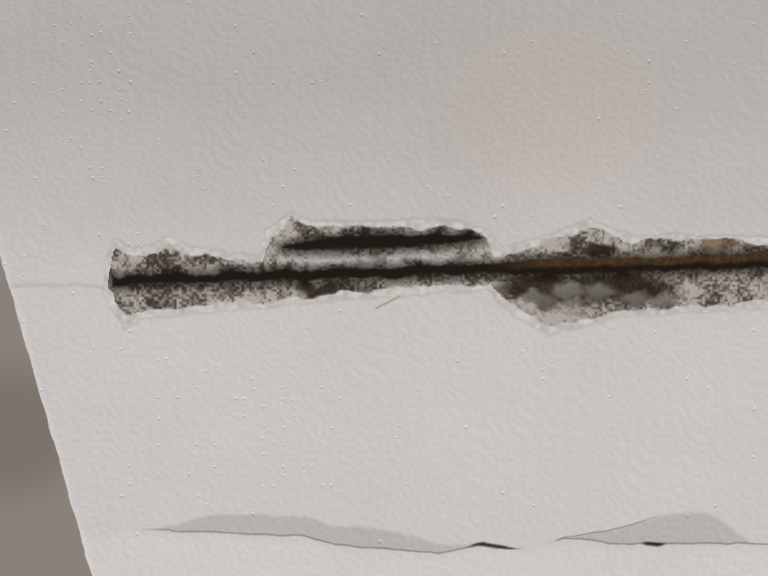
Give the GLSL for this texture, as a Shadertoy shader.

```glsl
const vec3 WALL_TOP = vec3(.7, .68, .665);
const vec3 WALL_LOW = vec3(.785, .767, .76);
const vec3 BACKDROP = vec3(.54, .51, .48);
const vec3 STONE_DARK = vec3(.27, .24, .21);
const vec3 STONE_PALE = vec3(.68, .65, .62);
const vec3 RIM = vec3(.75, .735, .72);
const vec3 VOID_DARK = vec3(.13, .1, .08);
const vec3 RUST = vec3(.31, .23, .16);
const float RIM_WIDTH = .011;
const float TEAR = .014;

// Height profiles of the opening and the peeling paint
const vec2 UPPER_LEFT[8] = vec2[8](vec2(.174, .505), vec2(.195, .585), vec2(.243, .566),
  vec2(.293, .587), vec2(.322, .572), vec2(.448, .553), vec2(.46, .6), vec2(.505, .634));
const vec2 UPPER_RIGHT[8] = vec2[8](vec2(.505, .634), vec2(.54, .614), vec2(.78, .618),
  vec2(.85, .596), vec2(.868, .57), vec2(.97, .596), vec2(1.025, .617), vec2(1.1, .59));
const vec2 LOWER[8] = vec2[8](vec2(.174, .505), vec2(.212, .43), vec2(.26, .45),
  vec2(.843, .5), vec2(.87, .468), vec2(.95, .417), vec2(1.08, .453), vec2(1.34, .465));
const vec2 CRACK[8] = vec2[8](vec2(.24, .08), vec2(.53, .07), vec2(.58, .054),
  vec2(.76, .04), vec2(.84, .055), vec2(.9, .047), vec2(.98, .066), vec2(1.08, .056));

float hash(vec2 p) { return fract(sin(dot(p, vec2(127.1, 311.7))) * 43758.5453); }

float noise(vec2 p) {
  vec2 i = floor(p), f = fract(p);
  f *= f * (3. - 2. * f);
  return mix(mix(hash(i), hash(i + vec2(1, 0)), f.x),
    mix(hash(i + vec2(0, 1)), hash(i + 1.), f.x), f.y);
}

float fbm(vec2 p) {
  float sum = 0., amp = .533;
  for (int i = 0; i < 4; i++) { sum += amp * noise(p); p = p * 2.03 + 7.1; amp *= .5; }
  return sum;
}

float profile(vec2 k[8], float x) {
  float y = k[0].y;
  for (int i = 1; i < 8; i++)
    y = mix(y, k[i].y, clamp((x - k[i - 1].x) / (k[i].x - k[i - 1].x), 0., 1.));
  return y;
}

// Positive inside the opening
float gap(vec2 p) {
  float top = p.x < .505 ? profile(UPPER_LEFT, p.x) : profile(UPPER_RIGHT, p.x);
  return min(top - p.y, p.y - profile(LOWER, p.x));
}

float blob(vec2 p, float x, float y, float rx, float ry) {
  return 1. - smoothstep(.35, 1., length((p - vec2(x, y)) / vec2(rx, ry)));
}

// Raised specks, lit from above
float specks(vec2 p, float density) {
  vec2 id = floor(p), o = fract(p) - .3 - .4 * vec2(hash(id + 3.1), hash(id + 8.7));
  float r = mix(.1, .28, hash(id + 5.3));
  return step(1. - density, hash(id)) * (1. - smoothstep(r * .5, r, length(o))) * o.y / r;
}

vec3 wall(vec2 p, float px) {
  vec3 c = mix(WALL_LOW, WALL_TOP, smoothstep(.38, .95, p.y));
  c += .025 * (fbm(p * vec2(5, 8)) - .5) + .035 * (noise(p * 150.) - noise(p * 150. + .4));
  c += vec3(.012, -.004, -.018) * blob(p, .96, .8, .25, .2);
  float patches = blob(p, .15, .9, .14, .4) + blob(p, .4, .27, .2, .18);
  c += .2 * specks(p * 60., .04 + .25 * patches);

  // Peeling paint and cracks
  float wob = .006 * (fbm(p * 35.) - .5);
  float crack = p.y + wob - profile(CRACK, p.x);
  float lift = .035 * smoothstep(.24, .4, p.x) * smoothstep(.88, .64, p.x);
  lift += .055 * smoothstep(.95, 1.2, p.x) * smoothstep(1.32, 1.22, p.x);
  float span = smoothstep(.23, .3, p.x) * smoothstep(.02, .045, abs(p.x - .935));
  float open = max(blob(p, .855, .053, .05, .03), blob(p, 1.135, .055, .025, .03));
  c -= .075 * span * smoothstep(-px, px, crack) * smoothstep(-.003, .006, lift - crack);
  c += .02 * smoothstep(0., -.02, crack);
  c -= (.16 + .4 * open) * span * smoothstep(.0015 + .003 * open + px, 0., abs(crack));
  return c - .15 * smoothstep(.0015 + px, 0., abs(crack - lift)) * blob(p, 1.05, .09, .12, .12);
}

vec3 cavity(vec2 p, float px) {
  float grain = fbm(p * 38.), fine = noise(p * 230.);
  vec3 c = mix(STONE_DARK, STONE_PALE, smoothstep(.22, .68, grain * .7 + fine * .3));
  vec2 q = p + .035 * (vec2(grain, fbm(p * 38. + 19.)) - .5);
  c = mix(c, RIM, .6 * blob(q, .65, .552, .24, .016));
  c = mix(c, STONE_PALE, .5 * blob(q, .965, .448, .1, .04));

  // Deep pits and embedded stones
  float pits = max(blob(q, .93, .503, .09, .036), blob(q, 1.07, .5, .14, .036));
  pits = max(pits, max(blob(q, 1.04, .567, .045, .02), blob(q, .56, .497, .06, .02)));
  c = mix(c, VOID_DARK * 1.3, .85 * pits);
  for (float n = 0.; n < 5.; n++) {
    float y = .477 + .022 * hash(vec2(n, 4));
    c = mix(c, vec3(.46, .44, .42) + 4. * (p.y - y), .8 * blob(q, .93 + .055 * n, y, .037, .02));
  }
  c = mix(c, RUST * 1.3, .6 * blob(q, 1.25, .575, .05, .02));

  // Long bar and the shorter slot above it
  float right = smoothstep(.84, .95, p.x), rough = .014 * (grain - .5);
  float offset = p.y - .506 - .032 * p.x + rough;
  float bar = max(abs(offset) - mix(.0085, .014, right), .195 - p.x);
  float along = (p.x - .6625) / .1725;
  float slot = abs(p.y - .58 - .008 * along + rough) - .011 * sqrt(max(0., 1. - along * along));
  float hollow = min(bar, max(slot, .17 * (abs(along) - 1.)));
  c *= .55 + .45 * smoothstep(0., .02, hollow);
  vec3 metal = mix(VOID_DARK, RUST, right * smoothstep(-.006, .003, offset) * (.5 + .5 * fine));
  return mix(metal, c, smoothstep(-.002 - px, .003, hollow));
}

void mainImage(out vec4 fragColor, in vec2 fragCoord) {
  vec2 p = fragCoord / iResolution.y;
  float px = 1. / iResolution.y;
  vec3 c = wall(p, px);

  // Torn opening with a pale rim
  vec2 q = p + TEAR * (vec2(fbm(p * 45.), fbm(p * 45. + 31.)) - .5), side = vec2(.007, 0);
  float d = gap(q), inner = min(d, min(gap(q + side), gap(q - side)));
  c -= .05 * smoothstep(-.007, 0., d);
  vec3 rim = RIM + .12 * (noise(p * 120.) - .5);
  float width = RIM_WIDTH * (.3 + 1.2 * noise(p * 22.));
  vec3 hole = mix(rim, cavity(p, px), smoothstep(width - .003, width + .003, inner));
  c = mix(c, hole, smoothstep(-px, px, d));

  // Loose splinter
  vec2 s = p - vec2(.673, .475);
  float splinter = max(abs(s.y - .5 * s.x) - .002, abs(s.x) - .021);
  c = mix(vec3(.66, .62, .54), c, smoothstep(-px, px, splinter));

  // Slanted wall corner and the space beyond
  float edge = p.x - .287 * (.557 - p.y) + .006 * (fbm(p * 40.) - .5);
  c += .03 * smoothstep(.015, 0., edge);
  vec3 beyond = BACKDROP - .06 * blob(p, 0., .25, .2, .16);
  fragColor = vec4(mix(beyond, c, smoothstep(-px, px, edge)), 1);
}
```
